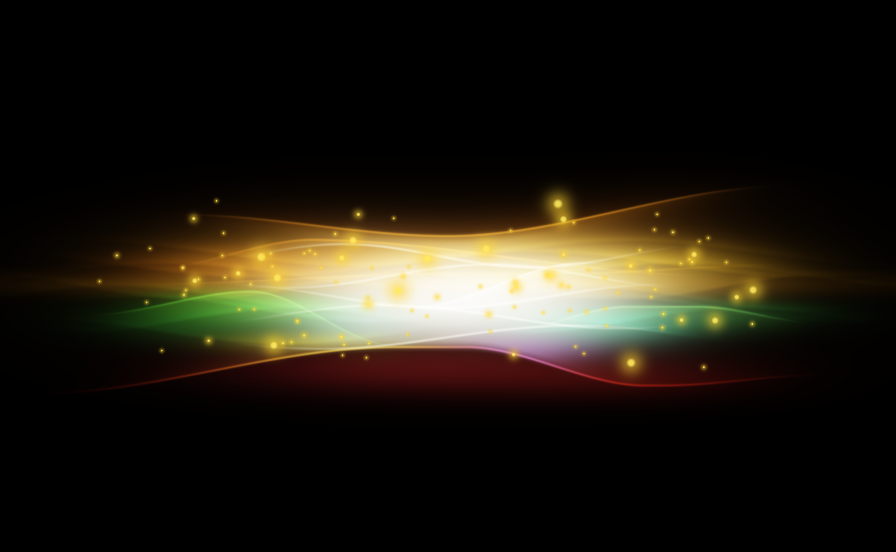
A Shadertoy shader for this background:

```glsl
// Silky bands of coloured light on black, pinched between two curved edges.
// Soft elliptical glows are summed, folded by waves, crossed by thin strands
// and tone mapped; golden sparks are then scattered over two loose clusters.

#define CENTER vec2(0.5, 0.462)
#define ASPECT 0.617
#define LINE_WIDTH 0.0014
#define SHEEN_DEPTH 0.013
#define FOLDS 8
#define WHITE_STRANDS 5
#define SPARKS 110
#define SPARK_SIZE 0.0017
#define SPARK_COLOR vec3(1.0, 0.84, 0.20)

float hash(float n) {
    return fract(sin(n * 127.1 + 3.7) * 4375.85);
}

// Elliptical soft light
float glow(vec2 p, vec2 center, vec2 radius) {
    vec2 d = (p - center) / radius;
    return exp(-dot(d, d));
}

// Curve at a given height that eases by an offset on each side;
// the ranges are distances along -x and +x
float bend(float x, float height, float left, vec2 leftRange, float right, vec2 rightRange) {
    return height + left * smoothstep(leftRange.x, leftRange.y, -x)
                  + right * smoothstep(rightRange.x, rightRange.y, x);
}

// Fades in and out along a span
float span(float x, float start, float end) {
    float soft = 0.4 * (end - start);
    return smoothstep(start, start + soft, x) * (1.0 - smoothstep(end - soft, end, x));
}

// Bright thin line with a sheen on one side (side = 1 above, -1 below)
float strand(float d, float side, float sheen) {
    float core = exp(-d * d / (LINE_WIDTH * LINE_WIDTH));
    float veil = exp(-abs(d) / SHEEN_DEPTH) * smoothstep(-0.002, 0.003, d * side);
    return core + sheen * veil;
}

// Large areas of colour within the two edges
vec3 bodyLight(vec2 p) {
    vec3 c = vec3(1.05, 0.68, 0.10) * glow(p, vec2(0.00, 0.045), vec2(0.21, 0.034));
    c += vec3(0.75, 0.30, 0.03) * glow(p, vec2(-0.18, 0.033), vec2(0.13, 0.022));
    c += vec3(0.95, 0.66, 0.07) * glow(p, vec2(0.18, 0.030), vec2(0.13, 0.026));
    c += vec3(0.42, 0.24, 0.03) * glow(p, vec2(0.00, 0.014), vec2(0.36, 0.012));
    c += vec3(0.16, 0.78, 0.08) * glow(p, vec2(-0.19, -0.012), vec2(0.11, 0.020));
    c += vec3(0.04, 0.22, 0.06) * glow(p, vec2(-0.25, -0.030), vec2(0.12, 0.022));
    c += vec3(0.20, 0.60, 0.55) * glow(p, vec2(-0.10, -0.030), vec2(0.06, 0.022));
    c += vec3(0.07, 0.85, 0.62) * glow(p, vec2(0.16, -0.029), vec2(0.09, 0.022));
    c += vec3(0.06, 0.32, 0.10) * glow(p, vec2(0.25, -0.020), vec2(0.13, 0.017));
    c += vec3(0.55, 0.25, 0.80) * glow(p, vec2(0.09, -0.055), vec2(0.07, 0.016));
    c += vec3(0.65, 0.60, 0.05) * glow(p, vec2(-0.14, -0.050), vec2(0.09, 0.012));
    return c;
}

void mainImage(out vec4 fragColor, in vec2 fragCoord) {
    vec2 p = (fragCoord / iResolution.xy - CENTER) * vec2(1.0, ASPECT);
    float x = p.x;

    // Upper and lower edges of the light
    float top = p.y - bend(x, 0.068, 0.024, vec2(0.0, 0.30), 0.056, vec2(0.0, 0.38));
    float bottom = p.y - bend(x, -0.056, -0.052, vec2(0.06, 0.46), -0.043, vec2(0.02, 0.22))
                 - 0.012 * smoothstep(0.24, 0.42, x);
    float inside = (1.0 - smoothstep(-0.010, 0.006, top)) * smoothstep(-0.007, 0.009, bottom);

    // One-sided folds give the body its silk texture
    float silk = 0.72;
    for (int i = 0; i < FOLDS; i++) {
        float k = float(i);
        float wave = 0.014 * sin(x * (9.0 + 5.0 * hash(k)) + 6.28 * hash(k + 20.0));
        float d = p.y - wave - mix(-0.045, 0.055, (k + 0.5) / float(FOLDS));
        silk += 0.38 * exp(-abs(d) / 0.012) * smoothstep(-0.003, 0.003, d);
    }
    vec3 light = bodyLight(p) * silk;
    light += vec3(3.1, 3.1, 2.95) * glow(p, vec2(0.02, -0.002), vec2(0.155, 0.043));
    light *= mix(0.05, 1.0, inside);

    // Dim haze above and below the edges
    light += vec3(0.40, 0.19, 0.04) * exp(-max(top, 0.0) / 0.023) * glow(p, vec2(0.01, 0.06), vec2(0.23, 0.09));
    light += vec3(0.30, 0.03, 0.05) * glow(p, vec2(-0.04, -0.080), vec2(0.19, 0.027));
    light += vec3(0.16, 0.02, 0.02) * glow(p, vec2(0.19, -0.090), vec2(0.15, 0.025));
    light += vec3(0.05, 0.03, 0.01) * glow(p, vec2(0.0), vec2(0.38, 0.08));

    // Edge strands: gold above, red turning yellow and violet below
    light += vec3(1.0, 0.52, 0.08) * strand(top, -1.0, 0.40) * span(x, -0.31, 0.37) * 0.85;
    vec3 rim = mix(vec3(0.75, 0.09, 0.04), vec3(1.1, 0.8, 0.15), glow(p, vec2(-0.12, -0.06), vec2(0.13, 0.2)));
    rim = mix(rim, vec3(0.9, 0.35, 0.75), glow(p, vec2(0.08, -0.06), vec2(0.06, 0.2)));
    light += rim * strand(bottom, 1.0, 0.28) * span(x, -0.46, 0.44);

    // Coloured strands within the body
    float amber = p.y - bend(x, 0.064, -0.034, vec2(0.15, 0.34), -0.040, vec2(-0.16, 0.30));
    float leaf = p.y - bend(x, 0.006, -0.026, vec2(0.22, 0.40), -0.060, vec2(-0.22, -0.06));
    float mint = p.y - bend(x, -0.011, -0.028, vec2(-0.20, -0.06), -0.019, vec2(0.28, 0.42));
    float gold = p.y - bend(x, 0.026, -0.012, vec2(0.0, 0.35), 0.010, vec2(0.12, 0.38));
    light += vec3(1.0, 0.42, 0.05) * strand(amber, -1.0, 0.45) * span(x, -0.33, 0.30) * 0.8;
    light += vec3(0.25, 0.75, 0.12) * strand(leaf, -1.0, 0.45) * span(x, -0.40, -0.02) * 0.7;
    light += vec3(0.35, 0.75, 0.22) * strand(mint, -1.0, 0.40) * span(x, 0.04, 0.41) * 0.7;
    light += vec3(0.85, 0.42, 0.04) * strand(gold, -1.0, 0.40) * span(x, -0.36, 0.39) * 0.6;

    // White strands and a broad diagonal sweep through the core
    for (int i = 0; i < WHITE_STRANDS; i++) {
        float k = float(i);
        float curve = mix(-0.045, 0.046, k / float(WHITE_STRANDS - 1)) + 0.013 * sin(x * (11.0 + k) + 2.4 * k);
        light += vec3(0.75, 0.78, 0.65) * strand(p.y - curve, 1.0, 0.25) * span(x, -0.25, 0.27);
    }
    float sweep = p.y - bend(x, -0.012, 0.0, vec2(0.0, 1.0), 0.050, vec2(-0.04, 0.15));
    light += vec3(0.8) * strand(sweep, -1.0, 0.7) * span(x, -0.08, 0.19);

    vec3 color = 1.0 - exp(-light);

    // Sparks: many tiny, few large
    for (int i = 0; i < SPARKS; i++) {
        float k = float(i) * 5.0;
        vec2 spread = vec2(hash(k) + hash(k + 1.0), hash(k + 2.0) + hash(k + 3.0)) - 1.0;
        float cluster = mod(float(i), 2.0) < 0.5 ? -0.17 : 0.15;
        vec2 at = vec2(cluster, 0.014) + spread * vec2(0.27, 0.105);
        float radius = SPARK_SIZE * (0.6 + 3.0 * pow(hash(k + 4.0), 5.0));
        float d = length(p - at);
        float halo = 0.55 * exp(-d * d / (6.0 * radius * radius));
        color = mix(color, SPARK_COLOR, halo);
        color = mix(color, vec3(1.0, 0.92, 0.38), 0.85 * (1.0 - smoothstep(0.35 * radius, 1.1 * radius, d)));
    }

    fragColor = vec4(color, 1.0);
}
```
